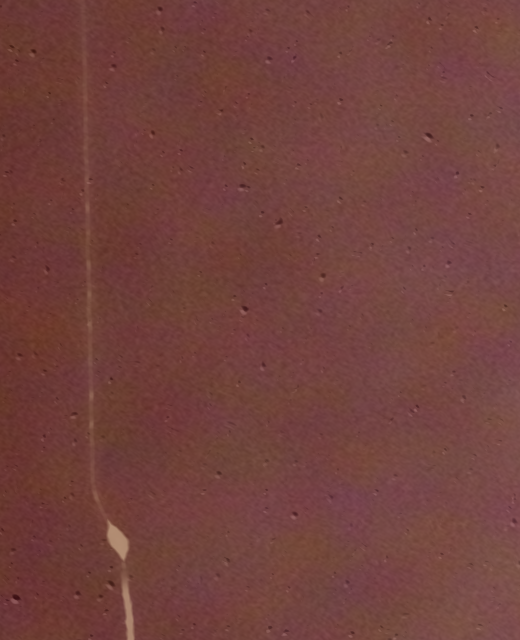
This texture is drawn by a Shadertoy shader. Its source:

```glsl
// Draws a worn red-brown painted surface with fine diagonal grain and a pale vertical crack.

const vec3 SHADE_RED   = vec3(0.404, 0.208, 0.180);
const vec3 LIGHT_MAUVE = vec3(0.490, 0.311, 0.303);
const vec3 OLIVE_SHIFT = vec3(0.012, 0.018, -0.050);
const vec3 MAUVE_SHIFT = vec3(0.022, -0.020, 0.020);
const vec3 CRACK_PALE  = vec3(0.74, 0.60, 0.49);

vec2 hashGradient(vec2 cell) {
    vec3 h = fract(cell.xyx * vec3(0.1031, 0.1030, 0.0973));
    h += dot(h, h.yzx + 33.33);
    return fract((h.xx + h.yz) * h.zy) * 2.0 - 1.0;
}

float gradientNoise(vec2 p) {
    vec2 i = floor(p), f = p - i;
    vec2 u = f * f * f * (f * (f * 6.0 - 15.0) + 10.0);
    vec2 e = vec2(0.0, 1.0);
    float low  = mix(dot(hashGradient(i), f),
                     dot(hashGradient(i + e.yx), f - e.yx), u.x);
    float high = mix(dot(hashGradient(i + e.xy), f - e.xy),
                     dot(hashGradient(i + e.yy), f - e.yy), u.x);
    return mix(low, high, u.y);
}

float fbm(vec2 p, int octaves) {
    float sum = 0.0, amplitude = 1.0;
    for (int i = 0; i < octaves; i++) {
        sum += amplitude * gradientNoise(p);
        p = mat2(1.6, 1.2, -1.2, 1.6) * p + 17.3;
        amplitude *= 0.55;
    }
    return sum;
}

vec2 rotate(vec2 p, float angle) {
    float c = cos(angle), s = sin(angle);
    return vec2(c * p.x + s * p.y, c * p.y - s * p.x);
}

// Falls from 1 to 0 as x passes from a to b.
float fall(float a, float b, float x) {
    return 1.0 - smoothstep(a, b, x);
}

// Broad light from left to right, with soft patches of hue
vec3 paintColour(vec2 p) {
    float light = 0.10 + 0.92 * p.x + 0.22 * (0.5 - p.y) * p.x;
    light += 0.28 * fbm(p * 5.0 + 3.7, 3);
    vec3 colour = mix(SHADE_RED, LIGHT_MAUVE, light);
    colour += OLIVE_SHIFT * fbm(p * vec2(8.0, 11.0) + 21.0, 3);
    colour += MAUVE_SHIFT * fbm(p * vec2(9.0, 12.0) + 55.0, 3);
    return colour;
}

// Short strokes of grain whose direction wanders about the diagonal
float grain(vec2 p) {
    float angle = -0.55;
    vec2 warp = 0.006 * vec2(gradientNoise(p * 28.0), gradientNoise(p * 28.0 + 40.0));
    vec2 q = rotate(p + warp, angle);
    float strokes = gradientNoise(q * vec2(75.0, 140.0));
    float fine = gradientNoise(q * vec2(140.0, 230.0) + 9.0);
    float cross = gradientNoise(rotate(p, 0.75) * vec2(85.0, 170.0) + 31.0);
    return 0.038 * strokes + 0.032 * fine + 0.025 * cross;
}

// Sparse pits, dark inside, with a lit rim when sampled at an offset
float pits(vec2 p, float frequency, float threshold) {
    vec2 q = rotate(p, -0.5) * frequency * vec2(0.8, 1.25);
    float cluster = 0.20 * gradientNoise(p * 19.0 + 70.0);
    return smoothstep(threshold, threshold + 0.28, gradientNoise(q) + cluster);
}

float crackCentre(float y) {
    float bend = 0.045 * fall(0.12, 0.25, y) + 0.009 * fall(0.0, 0.13, y);
    return 0.130 + 0.020 * (1.0 - y) + bend + 0.003 * gradientNoise(vec2(y * 32.0, 2.0));
}

// Coverage of the crack: dashed hairline, flaked chip, then an open lower end
float crackCover(vec2 p) {
    float d = p.x - crackCentre(p.y);
    float ragged = 0.003 * gradientNoise(p * 90.0);
    float dashes = smoothstep(-0.05, 0.55, fbm(vec2(p.y * 38.0, 6.0), 2));
    float fade = fall(0.75, 1.0, p.y);
    float hairline = (0.10 + 0.30 * dashes) * (0.4 + 0.6 * fade) * fall(0.001, 0.0055, abs(d));
    float glow = 0.06 * fall(0.0, 0.022, abs(d));
    float chipWidth = 0.015 * fall(0.0, 0.036, abs(p.y - 0.155));
    float chip = 0.80 * fall(-0.003, 0.004, abs(d - 0.001) - chipWidth + ragged)
               * fall(0.026, 0.040, abs(p.y - 0.155));
    float lowerWidth = 0.0045 + 0.004 * gradientNoise(vec2(p.y * 30.0, 8.0));
    float lower = 0.72 * fall(-0.002, 0.004, abs(d) - lowerWidth + ragged)
                * fall(0.07, 0.115, p.y);
    return max(max(hairline, chip), lower) + glow;
}

void mainImage(out vec4 fragColor, in vec2 fragCoord) {
    vec2 p = fragCoord / iResolution.y;
    vec3 colour = paintColour(p);

    // Surface relief
    vec2 rimOffset = vec2(0.003, 0.006);
    float coarsePit = pits(p, 62.0, 0.40), coarseRim = pits(p + rimOffset, 62.0, 0.40);
    float finePit = pits(p + 5.0, 105.0, 0.38), fineRim = pits(p + 5.0 + rimOffset, 105.0, 0.38);
    colour += grain(p) * vec3(1.0, 0.96, 0.94);
    colour -= (0.17 * coarsePit + 0.13 * finePit) * vec3(1.0, 0.80, 0.72);
    colour += 0.12 * max(coarseRim - coarsePit, 0.0) + 0.10 * max(fineRim - finePit, 0.0);

    colour = mix(colour, CRACK_PALE, clamp(crackCover(p), 0.0, 0.9));
    fragColor = vec4(clamp(colour, 0.0, 1.0), 1.0);
}
```
